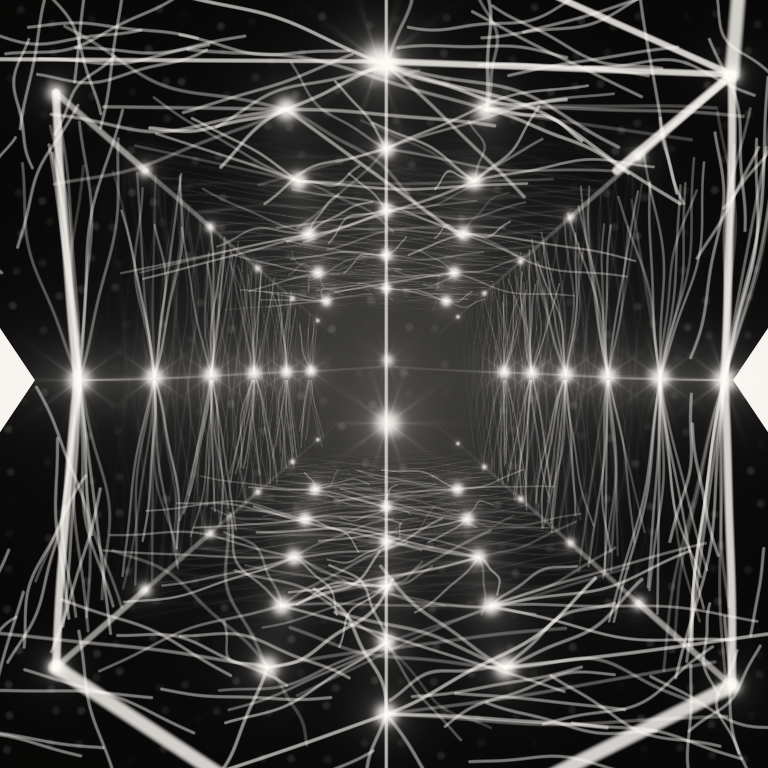
Reproduce this background procedurally as a WebGL 1 fragment shader.

```glsl
precision highp float;
uniform vec2 u_resolution;

const vec2 HUB = vec2(0.503, 0.505);
const vec3 WARM_WHITE = vec3(1.0, 0.985, 0.965);

float hash(float n) {
  return fract(sin(n * 12.99) * 4375.85);
}

// Signed random value in -0.5..0.5
float spread(float n) {
  return hash(n) - 0.5;
}

// Curved fibre from a to b, bowed sideways by bend
float strand(vec2 p, vec2 a, vec2 b, float bend, float width, float px) {
  vec2 axis = b - a;
  float len = length(axis);
  axis /= len;
  vec2 local = vec2(dot(p - a, axis), dot(p - a, vec2(-axis.y, axis.x)));
  float t = clamp(local.x / len, 0.0, 1.0);
  float bow = bend * sin(3.1416 * t) * (1.0 + 0.35 * sin(7.0 * t + bend * 200.0));
  return 1.0 - smoothstep(0.3 * width, width + 0.7 * px, length(local - vec2(t * len, bow)));
}

// Soft point of light
float glow(vec2 p, vec2 c, float radius) {
  float d = length(p - c) / radius;
  return 2.0 * exp(-d * d) + 0.4 * exp(-0.6 * d);
}

// Glow with fine radial rays
float star(vec2 p, vec2 c, float radius) {
  vec2 d = p - c;
  float rays = pow(abs(cos(5.0 * atan(d.y, d.x + 0.00001))), 20.0);
  return glow(p, c, radius) + 0.3 * rays * exp(-length(d) / (2.0 * radius));
}

// Dim round specks, one per cell
float specks(vec2 p) {
  vec2 id = floor(p);
  float seed = id.x * 3.7 + id.y * 17.3;
  vec2 c = 0.5 + 0.6 * vec2(spread(seed), spread(seed + 5.1));
  return hash(seed + 8.9) * (1.0 - smoothstep(0.05, 0.17, length(fract(p) - c)));
}

// Layered sine ridges: "across" counts fibres, "along" makes them sway
float fibres(float across, float along) {
  float sum = 0.0;
  for (int i = 1; i < 4; i++) {
    float f = float(i);
    float sway = 1.5 * sin(along * (0.5 + 0.4 * f) + f * 2.4 + across * 4.0);
    sum += pow(1.0 - abs(sin(across * (17.0 + 13.0 * f) + sway)), 5.0);
  }
  return sum;
}

// Ceiling and floor: rows of nodes with fibres fanning out
float planeWeb(vec2 p, float dir, float px) {
  float above = step(0.0, dir);
  float light = 0.0;
  for (int k = 0; k < 5; k++) {
    float row = float(k);
    float scale = pow(mix(0.785, 0.735, above), row);
    for (int c = -1; c < 2; c++) {
      float col = float(c);
      float height = mix(0.435, 0.41, above) * scale * (1.0 - 0.14 * abs(col));
      vec2 node = vec2(col * mix(0.155, 0.13, above) * pow(0.88, row), dir * height);
      light += glow(p, node, 0.003 + 0.009 * scale);
      for (int j = 0; j < 8; j++) {
        float seed = row * 23.1 + col * 7.7 + float(j) * 3.3 + dir * 41.0;
        vec2 reach = vec2(spread(seed) * 0.95, spread(seed + 1.7) * 0.42 * scale) * scale;
        float bend = spread(seed + 4.2) * 0.05 * scale;
        float fibre = strand(p, node, node + reach, bend, 0.0026 * scale, px);
        light += fibre * scale * (0.25 + 0.75 * hash(seed + 6.0));
      }
    }
  }
  return light;
}

// Side walls in one folded quadrant: upright fibres tied at the middle row
float wallWeb(vec2 q, float right, float dir, vec2 corner, float px) {
  float light = 0.0;
  for (int k = 0; k < 6; k++) {
    float row = float(k);
    float scale = pow(mix(0.755, 0.81, right), row);
    vec2 tie = vec2(mix(0.40, 0.44, right) * scale, dir * 0.016 * (1.0 - scale));
    light += star(q, tie, 0.004 + 0.009 * scale);
    for (int j = 0; j < 9; j++) {
      float seed = row * 19.7 + float(j) * 4.1 + right * 57.0 + dir * 31.0;
      vec2 end = tie.x * vec2(1.0 + 0.38 * spread(seed), 0.65 + 0.25 * hash(seed + 2.0));
      float fibre = strand(q, tie, end, spread(seed + 5.0) * 0.035 * scale, 0.0022 * scale, px);
      light += fibre * (0.06 + 0.6 * scale) * (0.3 + 0.7 * hash(seed + 7.0));
    }
    // Receding corner edge and its joints
    float depth = pow(0.73, row);
    vec2 joint = corner * depth;
    light += 0.8 * strand(q, joint, joint * 0.73, 0.0, 0.005 * depth, px) * depth * depth;
    light += 0.6 * glow(q, joint, 0.011 * depth);
  }
  return light;
}

// Loose strands near the border
float borderWeb(vec2 q, float key, float px) {
  float light = 0.0;
  for (int i = 0; i < 9; i++) {
    float seed = float(i) * 5.3 + key;
    vec2 a = vec2(0.37 + 0.14 * hash(seed), 0.42 * hash(seed + 1.0));
    vec2 b = a + vec2(spread(seed + 2.0) * 0.2, 0.1 + 0.2 * hash(seed + 3.0));
    vec2 c = vec2(0.4 * hash(seed + 6.0), 0.38 + 0.12 * hash(seed + 7.0));
    vec2 d = c + vec2(0.22, spread(seed + 8.0) * 0.25);
    float bend = spread(seed + 4.0) * 0.05;
    light += strand(q, a, b, bend, 0.0023, px) + strand(q, c, d, bend, 0.0023, px);
  }
  return 0.6 * light;
}

// Thick front beams and the straight lines through the hub
float frame(vec2 p, vec2 q, vec2 corner, vec2 mid, float px) {
  vec2 top = vec2(0.0, 0.415);
  float light = strand(q, corner, mid, 0.003, 0.0065, px);
  if (p.y < 0.0) light += strand(q, corner, vec2(0.215, 0.515), 0.0, 0.012, px);
  else if (p.x < 0.0) light += 0.7 * strand(p, vec2(-0.52, 0.418), top, 0.0, 0.003, px);
  else {
    light += strand(p, corner, vec2(0.46, 0.52), 0.0, 0.012, px);
    light += strand(p, corner, vec2(0.3, 0.273), 0.0, 0.007, px);
    light += strand(p, corner, vec2(0.22, 0.5), 0.0, 0.005, px);
    light += strand(p, corner, top, 0.0, 0.005, px);
  }
  light += 0.7 * (1.0 - smoothstep(0.0005, 0.002 + px, q.x));
  float rail = strand(vec2(q.x, p.y), mid, vec2(0.0, 0.018), 0.003, 0.0015, px);
  return 1.7 * (light + rail * (0.06 + 1.4 * q.x * q.x));
}

void main() {
  vec2 uv = gl_FragCoord.xy / u_resolution;
  float px = 1.0 / u_resolution.y;
  vec2 p = uv - HUB;
  vec2 q = abs(p);
  float right = step(0.0, p.x);
  float dir = p.y < 0.0 ? -1.0 : 1.0;
  vec2 corner = mix(vec2(0.43, 0.374), vec2(0.45, 0.398), right);
  vec2 mid = vec2(mix(0.402, 0.44, right), 0.0);

  // Haze and fine fibres on the receding surfaces
  vec2 box = q / vec2(0.44, 0.39);
  float size = max(max(box.x, box.y), 0.02);
  float depth = log(size);
  float wall = smoothstep(-0.03, 0.03, box.x - box.y);
  vec2 sway = p / size * 9.0;
  float weave = mix(fibres(depth + p.x * 0.3, sway.x), fibres(depth + right, sway.y), wall);
  float inside = smoothstep(0.2, 0.35, size) * (1.0 - smoothstep(0.4, 0.9, size));
  float light = 0.03 + 0.25 * exp(-dot(p, p) * 15.0) + 0.15 * weave * inside;
  light += 0.1 * exp(-q.y * 22.0) * smoothstep(0.05, 0.3, q.x) + 0.13 * specks(uv * 22.0);

  // Webs, frame and central lights
  light += planeWeb(p, dir, px) + wallWeb(q, right, dir, corner, px);
  light += borderWeb(q, right * 26.0 + dir * 71.0, px) + frame(p, q, corner, mid, px);
  light += star(p, vec2(0.002, -0.056), 0.014) + 0.6 * star(p, vec2(0.002, 0.026), 0.007);
  light += star(p, vec2(-0.01, 0.415), 0.018);

  // White wedges at both sides
  float wedge = min(uv.x, 1.0 - uv.x) + 0.67 * q.y - 0.045;
  light += 3.5 * (1.0 - smoothstep(-px, px, wedge));

  gl_FragColor = vec4(WARM_WHITE * (1.0 - exp(-light)), 1.0);
}
```
